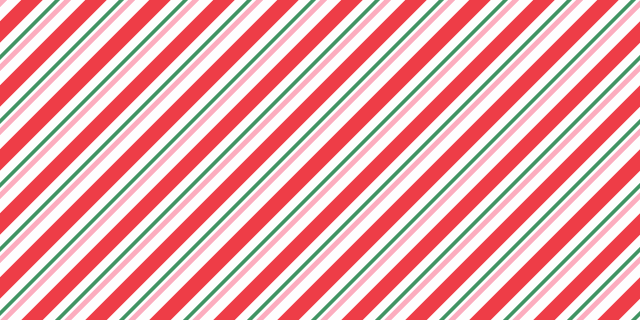
Give the GLSL for this pattern, as a Shadertoy shader.

```glsl
#define REPEATS_DOWN 5.0
#define RED_CENTER 0.5
#define RED_WIDTH 0.3333
#define GREEN_CENTER 0.898
#define GREEN_WIDTH 0.082
#define PINK_CENTER 0.059
#define PINK_WIDTH 0.11
#define WHITE vec3(0.995, 0.995, 0.995)
#define RED vec3(0.935, 0.24, 0.28)
#define GREEN vec3(0.25, 0.58, 0.39)
#define PINK vec3(0.99, 0.68, 0.75)

// Coverage of a periodic stripe; blur is the edge ramp in periods.
float stripe(float phase, float center, float width, float blur) {
    float offset = abs(fract(phase - center + 0.5) - 0.5);
    return clamp((0.5 * width - offset) / blur + 0.5, 0.0, 1.0);
}

void mainImage(out vec4 fragColor, in vec2 fragCoord) {
    // Diagonal coordinate, one unit per repeat
    vec2 uv = fragCoord / iResolution.y;
    float phase = (uv.x - uv.y) * REPEATS_DOWN;
    float blur = 1.4 * REPEATS_DOWN / iResolution.y;

    // Candy stripes over a white ground
    vec3 color = WHITE;
    color = mix(color, RED, stripe(phase, RED_CENTER, RED_WIDTH, blur));
    color = mix(color, GREEN, stripe(phase, GREEN_CENTER, GREEN_WIDTH, blur));
    color = mix(color, PINK, stripe(phase, PINK_CENTER, PINK_WIDTH, blur));
    fragColor = vec4(color, 1.0);
}
```
